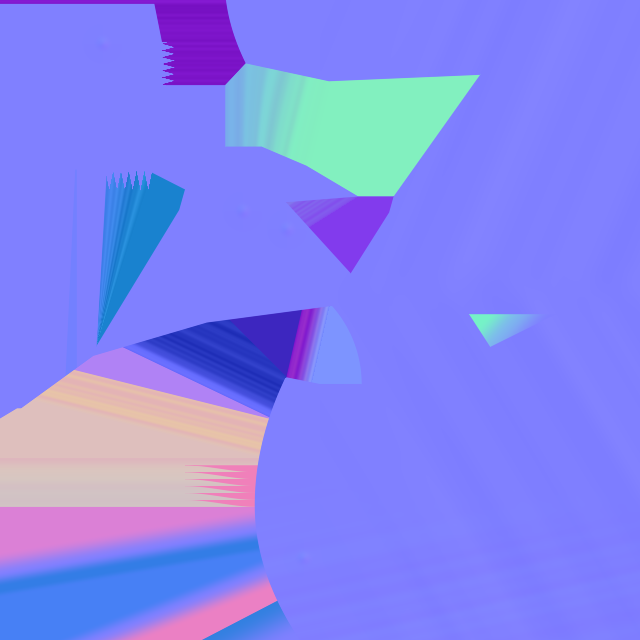
Reproduce this texture map procedurally as a three.js fragment shader.

```glsl
// Draws a tangent-space normal map: flat lilac ground with folded, streaked colour facets.
varying vec2 vUv;

const vec3 FLAT = vec3(.5, .5, 1.);

vec2 hashGradient(vec2 cell) {
  float a = 6.2832 * fract(sin(dot(cell, vec2(127.1, 311.7))) * 43758.5);
  return vec2(cos(a), sin(a));
}

float gradientNoise(vec2 p) {
  vec2 i = floor(p), f = fract(p), u = f * f * (3. - 2. * f), e = vec2(1., 0.);
  return mix(
    mix(dot(hashGradient(i), f), dot(hashGradient(i + e), f - e), u.x),
    mix(dot(hashGradient(i + e.yx), f - e.yx), dot(hashGradient(i + 1.), f - 1.), u.x), u.y);
}

// Noise that varies along one axis only
float streak(float t) { return gradientNoise(vec2(t, .37)); }

// Signed distance to the line through ab.xy and ab.zw, positive on its right
float rightOf(vec2 p, vec4 ab) {
  vec2 d = normalize(ab.zw - ab.xy);
  return dot(p - ab.xy, vec2(d.y, -d.x));
}

void paint(inout vec3 col, vec3 ink, float d) {
  col = mix(col, ink, smoothstep(-.001, .001, d));
}

float comb(float t) { return abs(2. * fract(t) - 1.); }

vec3 dimple(vec2 d) {
  d /= .008;
  return vec3(d * exp(-dot(d, d)) * .05, 0.);
}

vec3 ground(vec2 p) {
  float upper = smoothstep(.5, .6, p.y);
  float rays = mix(streak((p.x + .6 * p.y) * 26.), streak((p.x - .42 * p.y) * 22.), upper);
  vec3 col = FLAT;
  col.rg += .022 * smoothstep(.5, .75, p.x) * rays;
  col.g += .025 * smoothstep(.25, .1, p.y) * streak((p.y - .22 * p.x) * 60.);
  col += dimple(p - vec2(.161, .932)) + dimple(p - vec2(.38, .67));
  return col + dimple(p - vec2(.449, .642)) + dimple(p - vec2(.475, .128));
}

// Purple strip and block with a toothed left side
void paintBlock(inout vec3 col, vec2 p, vec4 hinge) {
  float drop = 1. - p.y;
  vec3 purple = vec3(.49, .08, .79) + vec3(.06, .04, .07) * streak(p.y * 160.);
  paint(col, purple, min(.006 - drop, .25 - p.x));
  float left = .24 + .2 * min(drop, .065) + .02 * comb(p.y * 95.) * step(p.y, .935);
  float block = min(p.x - left, .353 + .13 * drop + 1.85 * drop * drop - p.x);
  paint(col, purple, min(block, min(p.y - .867, -rightOf(p, hinge))));
}

// Green sail, cyan where it turns
void paintSail(inout vec3 col, vec2 p, vec4 hinge) {
  float top = .873 + .215 * max(.514 - p.x, 0.) + .0424 * max(p.x - .514, 0.);
  float base = min(.771, min(.77 - .426 * (p.x - .411), .741 - .593 * (p.x - .479)));
  float sail = min(min(top - p.y, p.y - max(.693, base)), p.x - .352);
  sail = min(sail, min(rightOf(p, hinge), -rightOf(p, vec4(.615, .693, .75, .883))));
  float turn = p.x - .25 * (p.y - .82) * smoothstep(.36, .46, p.x);
  vec3 green = mix(vec3(.47, .66, .93), vec3(.51, .94, .75), smoothstep(.33, .5, turn));
  green.g += .09 * streak(turn * 90.) * smoothstep(.51, .46, turn);
  paint(col, green, sail);
}

// Violet kite with a paler fan at its left corner
void paintKite(inout vec3 col, vec2 p) {
  float kite = min(rightOf(p, vec4(.447, .684, .56, .693)), .693 - p.y);
  kite = min(kite, rightOf(p, vec4(.548, .573, .447, .684)));
  kite = min(kite, rightOf(p, vec4(.608, .668, .548, .573)));
  kite = min(kite, rightOf(p, vec4(.615, .693, .608, .668)));
  float fan = rightOf(p, vec4(.56, .693, .479, .642));
  vec3 violet = vec3(.51, .23, .93);
  violet.g += step(0., fan) * (.06 + 2.5 * fan + .1 * streak(fan * 220.));
  paint(col, violet, kite);
}

// Teal wedge with rays from its foot and a comb on top, beside a thin sliver
void paintWedge(inout vec3 col, vec2 p) {
  vec2 foot = p - vec2(.151, .46);
  float ray = foot.x / max(foot.y, .001);
  float wedge = min(.733 - .03 * comb(p.x * 82.) * step(p.x, .238) - p.y, foot.x - .058 * foot.y);
  wedge = min(wedge, rightOf(p, vec4(.289, .704, .28, .672)));
  wedge = min(wedge, rightOf(p, vec4(.28, .672, .151, .46)));
  wedge = min(wedge, rightOf(p, vec4(.238, .73, .289, .704)));
  vec3 teal = mix(vec3(.25, .5, .92), vec3(.1, .51, .81), smoothstep(.05, .3, ray));
  paint(col, teal + .1 * streak(ray * 38.) * step(ray, .32), wedge);
  float sliver = min(p.x - .083 - .047 * p.y, .12 - p.x);
  paint(col, vec3(.45, .5, 1.), min(sliver, .735 - p.y));
}

// Small green shard fading to the right
void paintShard(inout vec3 col, vec2 p) {
  float shard = min(.509 - p.y, rightOf(p, vec4(.766, .458, .733, .509)));
  shard = min(shard, rightOf(p, vec4(.875, .512, .766, .458)));
  float fade = p.x - .733 + .9 * (.509 - p.y);
  vec3 mint = mix(vec3(.46, .95, .78), vec3(.49, .72, .93), smoothstep(.03, .08, fade));
  paint(col, mix(mint, FLAT, smoothstep(.07, .13, fade)), shard);
}

// Lower-left mass: fanned bands, sand shelf, then blue folds
vec3 massColour(vec2 p) {
  float d = p.y - .17 * p.x, e = p.y - .4 * p.x, f = p.y - .52 * p.x + .164;
  vec3 col = mix(vec3(.2, .49, .9), FLAT, smoothstep(.083, .105, d));
  col = mix(vec3(.28, .5, .96), col, smoothstep(.066, .078, d));
  col = mix(col, vec3(.86, .5, .84), smoothstep(.1, .138, d));
  col = mix(col, FLAT, smoothstep(-.035, -.06, e));
  col = mix(col, vec3(.92, .5, .77), smoothstep(-.055, -.09, e));
  paint(col, mix(vec3(.2, .5, .88), FLAT, smoothstep(0., -.07, f)), -f);

  float shelf = p.y + .25 * p.x;
  vec3 sand = mix(vec3(.82, .76, .77), vec3(.87, .75, .74), smoothstep(.22, .29, p.y));
  sand.g += .08 * streak(p.y * 55.) * step(p.y, .285);
  vec3 grain = vec3(.9, .74, .68) + vec3(.02, .09, -.07) * streak(shelf * 150.);
  sand = mix(sand, grain, smoothstep(.385, .4, shelf));
  float spike = smoothstep(.29, .4, p.x) - 1. + fract((p.y - .208) / .0108);
  paint(sand, vec3(.94, .5, .73), min(spike * .01, min(p.x - .29, .273 - p.y)));
  paint(col, sand, p.y - .208);

  paint(col, vec3(.69, .51, .96), shelf - .451);
  float fold = p.y - .456 + .478 * (p.x - .195);
  vec3 blue = mix(vec3(.4, .42, 1.), vec3(.15, .21, .75), smoothstep(0., .036, fold));
  paint(col, blue + .08 * streak(fold * 150.), fold);
  paint(col, vec3(.24, .15, .75), p.x + p.y - .859);
  return col;
}

void main() {
  vec2 p = vUv;
  vec4 hinge = vec4(.352, .867, .384, .901);
  vec3 col = ground(p);
  paintBlock(col, p, hinge);
  paintSail(col, p, hinge);
  paintKite(col, p);
  paintWedge(col, p);
  paintShard(col, p);

  // Crest and right side of the mass
  float crest = max(min(.346 + .6 * p.x, .362), .338 + .726 * p.x);
  crest = min(crest, min(.401 + .294 * p.x, .453 + .133 * p.x));
  float bend = p.y - .21, seam = .353 + .23 * p.y;
  float side = p.y > .41 ? seam : .398 + (bend > 0. ? 1.2 : 1.6) * bend * bend;

  // Sky-blue sector with a magenta inner strip
  float across = (p.x - seam) / .042;
  vec3 strip = mix(vec3(.52, .1, .8), vec3(.49, .58, 1.), smoothstep(.25, 1.05, across));
  strip.rg += .13 * streak(across * 7.) * step(across, 1.);
  float sector = min(p.x - seam + .002, p.y - max(.4, .5 - .2 * p.x));
  sector = min(sector, min(crest - p.y, .1836 - length(p - vec2(.3815, .4))));
  paint(col, strip, sector);
  paint(col, massColour(p), min(crest - p.y, side - p.x));
  gl_FragColor = vec4(col, 1.);
}
```
